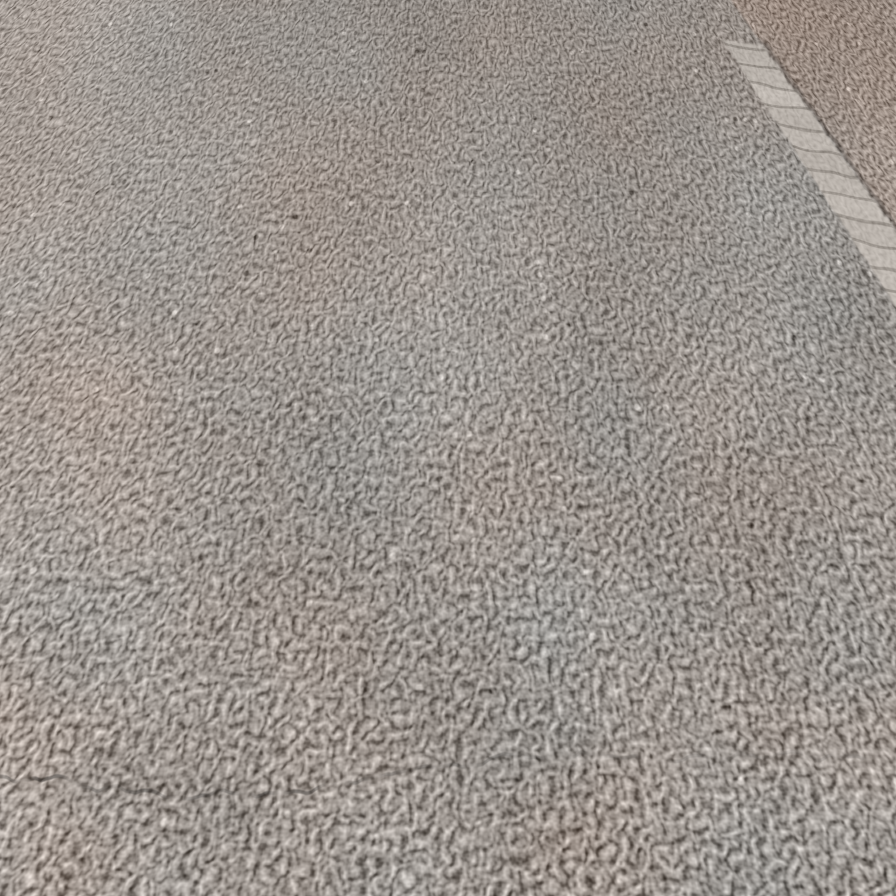
A three.js fragment shader for this texture:

```glsl
#define HORIZON 1.7
#define GRAIN_SCALE 185.0
#define GRAIN_CONTRAST 0.30
#define PATCH_CONTRAST 0.045
#define STONE_COLOR vec3(0.605, 0.580, 0.558)
#define WARM_TINT vec3(0.020, -0.004, -0.016)
#define PAVER_COLOR vec3(0.735, 0.708, 0.680)
#define PAVER_RATE 35.0
#define CRACK_WIDTH 0.0035

varying vec2 vUv;

vec2 hash2(vec2 p) {
  vec3 q = fract(p.xyx * vec3(0.1031, 0.1030, 0.0973));
  q += dot(q, q.yzx + 33.33);
  return fract((q.xx + q.yz) * q.zy);
}

vec2 gradientAt(vec2 cell) {
  float angle = 6.2832 * hash2(cell).x;
  return vec2(cos(angle), sin(angle));
}

float gradientNoise(vec2 p) {
  vec2 i = floor(p);
  vec2 f = p - i;
  vec2 u = f * f * f * (f * (f * 6.0 - 15.0) + 10.0);
  vec2 e = vec2(1.0, 0.0);
  float low = mix(dot(gradientAt(i), f),
                  dot(gradientAt(i + e.xy), f - e.xy), u.x);
  float high = mix(dot(gradientAt(i + e.yx), f - e.yx),
                   dot(gradientAt(i + e.xx), f - e.xx), u.x);
  return mix(low, high, u.y);
}

float fractalNoise(vec2 p) {
  float sum = 0.0;
  float weight = 1.0;
  for (int i = 0; i < 3; i++) {
    sum += weight * gradientNoise(p);
    p = p * 2.03 + 17.7;
    weight *= 0.5;
  }
  return sum;
}

// Packed chippings: rounded tops, darker gaps and a lit side
float chippings(vec2 p, float nearness) {
  vec2 warp = vec2(gradientNoise(p * 0.45 + 31.0), gradientNoise(p * 0.45 + 77.0));
  vec2 q = p * vec2(1.08, 0.86) + 0.8 * warp;
  float body = gradientNoise(q);
  float relief = body - gradientNoise(q + vec2(0.35, -0.3));
  float fine = gradientNoise(p * 1.9 + 9.0);
  float height = 0.85 * body + 0.4 * relief + mix(0.22, 0.42, nearness) * fine;
  return height - 0.45 * max(-height - 0.12, 0.0);
}

// Sparse single stones: positive is pale, negative is a dark pit
float flecks(vec2 p) {
  vec2 cell = floor(p);
  vec2 pick = hash2(cell + 5.0);
  vec2 center = 0.35 + 0.3 * hash2(cell + 91.0);
  float spot = 1.0 - smoothstep(0.12, 0.3, length(p - cell - center));
  return spot * (step(0.965, pick.x) - step(0.965, pick.y));
}

float crackMask(vec2 uv) {
  float path = 0.133 - 0.02 * smoothstep(0.0, 0.2, uv.x)
             + 0.042 * smoothstep(0.25, 0.6, uv.x)
             + 0.012 * fractalNoise(vec2(uv.x * 22.0, 3.0));
  float line = 1.0 - smoothstep(0.2 * CRACK_WIDTH, CRACK_WIDTH, abs(uv.y - path));
  float broken = smoothstep(-0.25, 0.2, gradientNoise(vec2(uv.x * 28.0, 8.0)));
  return line * broken * mix(0.9, 0.35, smoothstep(0.1, 0.75, uv.x));
}

void main() {
  vec2 uv = vUv;
  float depth = HORIZON - uv.y;
  float nearness = 1.0 - uv.y;
  vec2 ground = vec2((uv.x - 0.5) / depth, -log(depth));
  vec2 grainPos = ground * GRAIN_SCALE;
  float grain = chippings(grainPos, nearness);

  // Broad wear and tint
  float wear = fractalNoise(uv * vec2(5.0, 4.0) + 2.0);
  float leftGlow = 1.0 - smoothstep(0.0, 0.4, uv.x);
  float topShade = smoothstep(0.8, 1.0, uv.y) * smoothstep(0.2, 0.4, uv.x);
  float tone = PATCH_CONTRAST * (wear + 0.8 * leftGlow - 0.6 * topShade);
  float warmth = 0.4 * leftGlow + fractalNoise(uv * 4.0 + 40.0);

  // Paved strip edges
  float wobble = 0.003 * gradientNoise(uv * 60.0);
  float drop = 0.954 - uv.y;
  float leftEdge = uv.x - (0.807 + 0.65 * drop) + wobble;
  float rightEdge = 0.848 + 0.72 * drop - uv.x + wobble;
  float topEdge = drop - 0.15 * (uv.x - 0.82) + wobble;
  float inside = min(min(leftEdge, rightEdge) * 0.82, topEdge);
  float strip = smoothstep(-0.0015, 0.0025, inside);
  float verge = smoothstep(-0.002, 0.004, -rightEdge);

  // Road surface
  float contrast = GRAIN_CONTRAST * mix(0.72, 1.12, nearness);
  vec3 color = STONE_COLOR + tone + contrast * grain;
  color += WARM_TINT * (warmth + 1.1 * verge);
  color += 0.13 * flecks(grainPos * 0.4);
  color *= 1.0 - 0.4 * crackMask(uv);

  // Dark seam along the far side of the strip
  float seam = 1.0 - smoothstep(0.001, 0.005, abs(rightEdge + 0.003));
  color *= 1.0 - 0.22 * seam * smoothstep(-0.01, 0.0, topEdge);

  // Pale pavers with slanted joints
  float row = (ground.y + 0.25 * (leftEdge - 0.02)) * PAVER_RATE
            + 0.25 * gradientNoise(uv * 25.0);
  float jointDistance = 0.5 - abs(fract(row) - 0.5);
  float joint = 1.0 - smoothstep(0.03, 0.11, jointDistance);
  float paverTone = 0.05 * (hash2(vec2(floor(row), 4.0)).x - 0.5);
  vec3 paver = PAVER_COLOR + paverTone + 0.07 * grain - 0.13 * joint;
  color = mix(color, paver, strip);

  gl_FragColor = vec4(clamp(color, 0.0, 1.0), 1.0);
}
```
